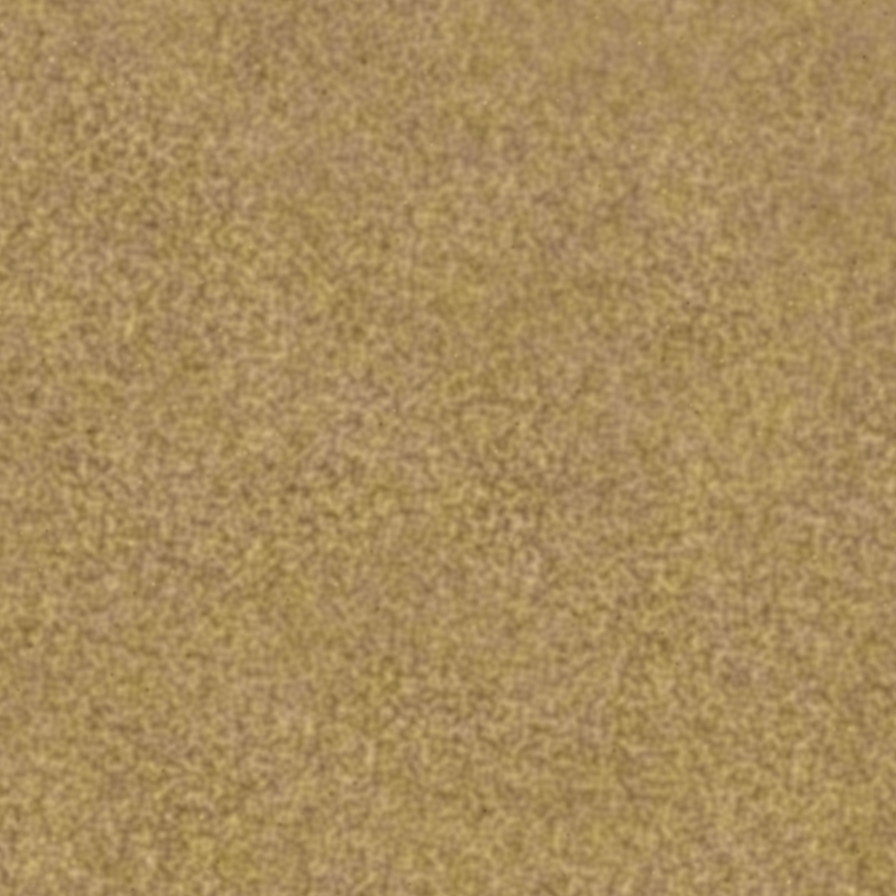
A WebGL 2 fragment shader for this texture:

```glsl
#version 300 es
precision highp float;

uniform vec2 u_resolution;
out vec4 fragColor;

#define BASE_COLOR vec3(0.659, 0.550, 0.364)
#define TONE_SHIFT vec3(0.047, 0.047, 0.042)
#define OCHRE_SHIFT vec3(0.003, 0.007, -0.016)
#define GRAIN_SCALE 66.0
#define CLUMP_SCALE 27.0
#define PATCH_SCALE 7.0
#define SPECK_SCALE 75.0
#define SPECK_SHARE 0.035
#define SPECK_STRENGTH 1.7

const float TAU = 6.2831853;

// Integer hash: three random values in 0..1 per cell and layer
vec3 hash3(vec2 cell, uint layer) {
    uvec3 v = uvec3(uvec2(ivec2(cell)), layer) * 1664525u + 1013904223u;
    v.x += v.y * v.z; v.y += v.z * v.x; v.z += v.x * v.y;
    v ^= v >> 16u;
    v.x += v.y * v.z; v.y += v.z * v.x; v.z += v.x * v.y;
    return vec3(v >> 8u) / 16777216.0;
}

float cornerSlope(vec2 cell, vec2 offset, uint layer) {
    float angle = TAU * hash3(cell, layer).x;
    return dot(vec2(cos(angle), sin(angle)), offset);
}

// Gradient noise scaled to a spread of about one, turned per layer to hide its grid
float noise(vec2 p, uint layer) {
    float turn = 0.6 + 1.3 * float(layer);
    p = mat2(cos(turn), sin(turn), -sin(turn), cos(turn)) * p;
    vec2 cell = floor(p);
    vec2 f = p - cell;
    vec2 w = f * f * f * (f * (f * 6.0 - 15.0) + 10.0);
    vec2 e = vec2(1.0, 0.0);
    float low = mix(cornerSlope(cell, f, layer),
                    cornerSlope(cell + e, f - e, layer), w.x);
    float high = mix(cornerSlope(cell + e.yx, f - e.yx, layer),
                     cornerSlope(cell + e.xx, f - e.xx, layer), w.x);
    return 4.0 * mix(low, high, w.y);
}

// Sparse soft specks, positive for pale and negative for dark
float specks(vec2 p) {
    vec2 home = floor(p);
    float sum = 0.0;
    for (int y = -1; y <= 1; y++) {
        for (int x = -1; x <= 1; x++) {
            vec2 cell = home + vec2(x, y);
            vec3 rnd = hash3(cell, 11u);
            float radius = mix(0.25, 0.5, rnd.z);
            float body = 1.0 - smoothstep(0.0, radius, distance(p, cell + rnd.xy));
            vec3 kind = hash3(cell, 12u);
            sum += body * step(kind.x, SPECK_SHARE) * (kind.y < 0.5 ? -1.0 : 1.0);
        }
    }
    return sum;
}

void main() {
    vec2 uv = gl_FragCoord.xy / u_resolution.y;

    // Fine grain, calmer towards the upper right
    float grain = 0.62 * noise(uv * GRAIN_SCALE, 1u)
                + 0.62 * noise(uv * GRAIN_SCALE * 1.75, 2u);
    float calm = smoothstep(0.9, 1.9, uv.x * 0.7 + uv.y * 1.2);
    grain *= mix(1.08, 0.65, calm) + 0.1 * noise(uv * PATCH_SCALE, 3u);

    // Clumps and broad patches of light and shade
    float shade = 0.27 * noise(uv * CLUMP_SCALE, 4u)
                + 0.17 * noise(uv * PATCH_SCALE, 5u);
    float tone = grain + shade + SPECK_STRENGTH * specks(uv * SPECK_SCALE);

    // Drift between grey brown and ochre, warmer lower down
    float ochre = 0.65 * noise(uv * CLUMP_SCALE, 6u)
                + 0.4 * noise(uv * PATCH_SCALE, 7u)
                + 0.35 * noise(uv * GRAIN_SCALE, 8u)
                + 0.7 * (0.5 - uv.y);

    vec3 color = BASE_COLOR + TONE_SHIFT * tone + OCHRE_SHIFT * ochre;
    fragColor = vec4(clamp(color, 0.0, 1.0), 1.0);
}
```
